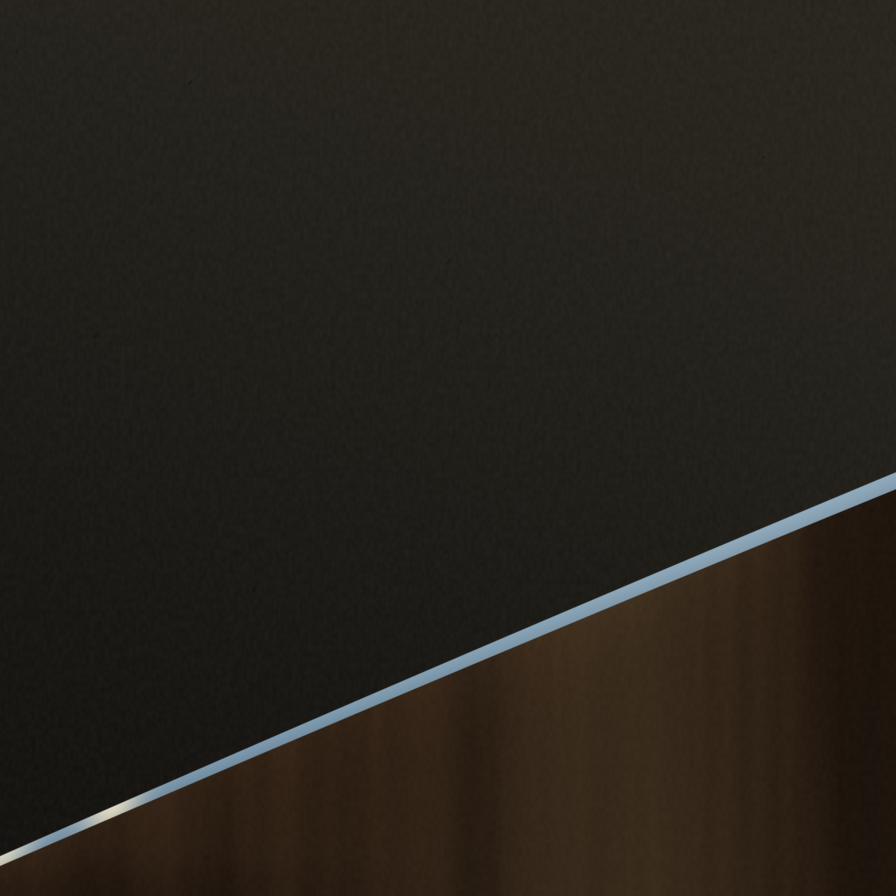
Write a Shadertoy shader that draws this background.

```glsl
// A dark, softly grained panel above a rising blue metal edge, with brown wood below.
// The edge is a gently bowed height curve; gradient noise supplies the grain,
// the sparse specks and the vertical streaks of the wood.

vec2 gradientAt(vec2 cell) {
    vec3 p = fract(vec3(cell.xyx) * vec3(0.1031, 0.1030, 0.0973));
    p += dot(p, p.yzx + 33.33);
    float angle = 6.2832 * fract((p.x + p.y) * p.z);
    return vec2(cos(angle), sin(angle));
}

float gradientNoise(vec2 p) {
    vec2 cell = floor(p), f = fract(p);
    vec2 w = f * f * f * (f * (f * 6.0 - 15.0) + 10.0);
    float a = dot(gradientAt(cell), f);
    float b = dot(gradientAt(cell + vec2(1, 0)), f - vec2(1, 0));
    float c = dot(gradientAt(cell + vec2(0, 1)), f - vec2(0, 1));
    float d = dot(gradientAt(cell + vec2(1, 1)), f - vec2(1, 1));
    return mix(mix(a, b, w.x), mix(c, d, w.x), w.y);
}

// Bell-shaped falloff around a centre
float bell(float x, float centre, float width) {
    float d = (x - centre) / width;
    return exp(-d * d);
}

float edgeHeight(float x) {
    return 0.039 + 0.4245 * x + 0.012 * x * (1.0 - x);
}

float grain(vec2 uv) {
    return gradientNoise(uv * vec2(230.0, 150.0))
         + 0.6 * gradientNoise(uv * vec2(120.0, 75.0) + 41.0);
}

vec3 panelColor(vec2 uv) {
    float light = smoothstep(-0.1, 1.1, 0.78 * uv.y + 0.3 * uv.x);
    vec3 color = mix(vec3(0.082, 0.077, 0.067), vec3(0.163, 0.152, 0.125), light);
    color += 0.018 * grain(uv);
    // Sparse dark specks, leaning to the right
    vec2 slanted = vec2(uv.x - 0.5 * uv.y, uv.y);
    float speck = smoothstep(0.54, 0.68, gradientNoise(slanted * vec2(85.0, 60.0) + 7.0));
    return color * (1.0 - 0.3 * speck);
}

vec3 woodColor(vec2 uv, float depth) {
    // Broad tone along the width
    float tone = 0.82 + 0.27 * bell(uv.x, 0.70, 0.16) + 0.08 * bell(uv.x, 0.42, 0.08);
    tone -= 0.12 * bell(uv.x, 0.54, 0.035) + 0.22 * smoothstep(0.82, 0.98, uv.x);
    // Vertical streaks at three widths
    for (float i = 0.0; i < 3.0; i++) {
        float frequency = 14.0 * exp2(i);
        tone += 0.13 / (1.0 + 0.4 * i)
              * gradientNoise(vec2(uv.x * frequency + 9.0 * i, uv.y * 1.5 + 5.3 * i));
    }
    // Soft light below the edge, shade toward the lower left
    tone += 0.17 * exp(-depth * 22.0) * (1.0 - smoothstep(0.8, 1.0, uv.x));
    tone -= 0.15 * (1.0 - smoothstep(0.0, 0.06, uv.y)) * (1.0 - smoothstep(0.1, 0.6, uv.x));
    vec3 brown = mix(vec3(0.200, 0.138, 0.088), vec3(0.200, 0.151, 0.098),
                     bell(uv.x, 0.70, 0.18));
    return brown * tone + 0.013 * grain(uv + 3.0);
}

vec3 metalColor(float x) {
    vec3 blue = mix(vec3(0.46, 0.57, 0.65), vec3(0.54, 0.64, 0.71), smoothstep(0.1, 0.9, x));
    float glint = bell(x, 0.125, 0.032) + 0.9 * bell(x, 0.0, 0.035);
    return mix(blue, vec3(0.84, 0.82, 0.74), min(glint, 1.0));
}

void mainImage(out vec4 fragColor, in vec2 fragCoord) {
    vec2 uv = fragCoord / iResolution.xy;
    float pixel = 1.0 / iResolution.y;
    float offset = uv.y - edgeHeight(uv.x);
    float halfWidth = mix(0.0055, 0.0095, uv.x);

    // Panel above, wood below
    vec3 color = mix(woodColor(uv, max(-offset, 0.0)), panelColor(uv),
                     smoothstep(-pixel, pixel, offset));

    // Metal edge, slightly shaded toward its lower side
    float band = 1.0 - smoothstep(-pixel, pixel, abs(offset) - halfWidth);
    vec3 metal = metalColor(uv.x) * (1.0 + 0.05 * clamp(offset / halfWidth, -1.0, 1.0));
    color = mix(color, metal, band);

    fragColor = vec4(color, 1.0);
}
```
